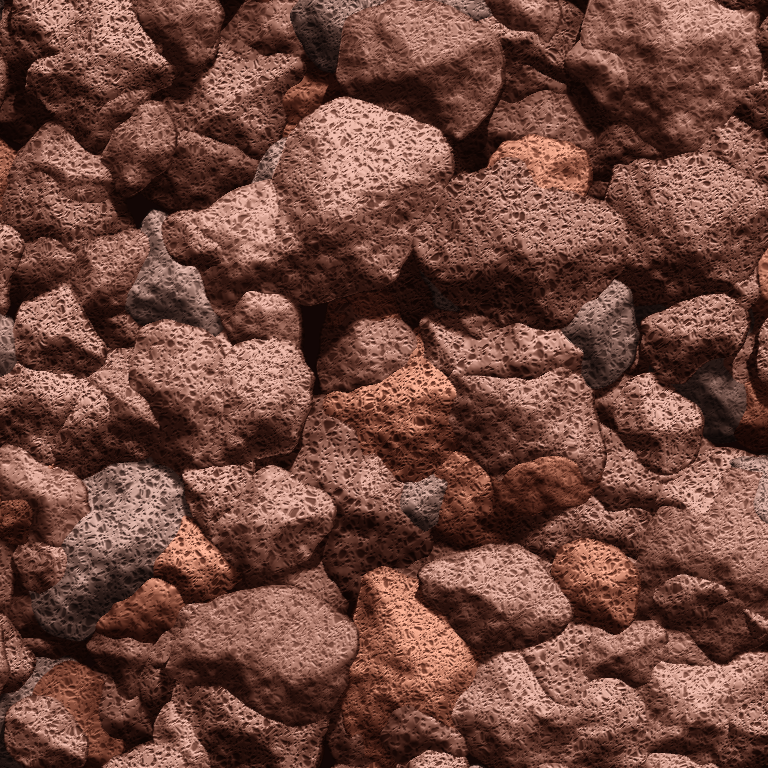
Reproduce this texture procedurally as a three.js fragment shader.

```glsl
// A heap of porous red lava stones in hard light from above.
varying vec2 vUv;

vec4 hash4(vec3 p) {
  vec4 q = fract(p.xyzx * vec4(0.1031, 0.1030, 0.0973, 0.1099));
  q += dot(q, q.wzxy + 33.33);
  return fract((q.xxyz + q.yzzw) * q.zywx);
}

float noise(vec2 p) {
  vec2 i = floor(p), f = fract(p);
  f = f * f * (3.0 - 2.0 * f);
  float a = hash4(vec3(i, 5.0)).x;
  float b = hash4(vec3(i + vec2(1.0, 0.0), 5.0)).x;
  float c = hash4(vec3(i + vec2(0.0, 1.0), 5.0)).x;
  float d = hash4(vec3(i + 1.0, 5.0)).x;
  return mix(mix(a, b, f.x), mix(c, d, f.x), f.y);
}

float smoothMin(float a, float b, float k) {
  float h = max(k - abs(a - b), 0.0) / k;
  return min(a, b) - h * h * k * 0.25;
}

// Roughens the outlines of the stones
vec2 warp(vec2 p) {
  vec2 broad = vec2(noise(p * 15.0), noise(p * 15.0 + 40.0)) - 0.5;
  vec2 fine = vec2(noise(p * 55.0 + 9.0), noise(p * 55.0 + 70.0)) - 0.5;
  return p + broad * 0.024 + fine * 0.007;
}

float layerScale(float layer) {
  return 4.9 * pow(1.4, layer);
}

// Height of one stone: a tilted ellipsoid cut by four facets, with steep flanks
float stone(vec2 p, vec3 key) {
  vec4 r = hash4(key);
  float scale = layerScale(key.z), size = mix(0.44, 0.64, r.w);
  vec2 q = (p * scale - key.xy - 0.5 - (r.xy - 0.5) * 0.55) / size;
  float angle = (r.z - 0.58) * 2.8, c = cos(angle), s = sin(angle);
  q = mat2(c, -s, s, c) * q * vec2(0.86, 1.14);
  float d2 = dot(q, q);
  if (d2 > 1.3) return -1.0;
  float dome = sqrt(max(1.0 - d2, 0.0)) - max(d2 - 1.0, 0.0);
  for (float k = 0.0; k < 4.0; k++) {
    float turn = k * 1.6 + r.x * 6.0;
    float reach = 0.82 + 0.24 * fract(r.y * 7.0 + k * 0.37);
    float facet = (reach - dot(q, vec2(cos(turn), sin(turn)))) * 1.3;
    dome = smoothMin(dome, facet, 0.25);
  }
  dome *= dome < 0.0 ? 25.0 : 1.0;
  float base = (fract(r.w * 13.0 + r.x) - 0.55) * 0.13 - key.z * 0.012;
  return base + 0.72 * dome * size / scale;
}

// Highest stone over three layers of jittered cells
float heap(vec2 p, out vec3 key) {
  float top = -0.12;
  key = vec3(0.0, 0.0, -1.0);
  for (float layer = 0.0; layer < 3.0; layer++) {
    vec2 cell = floor(p * layerScale(layer));
    for (float y = -1.0; y <= 1.0; y++) {
      for (float x = -1.0; x <= 1.0; x++) {
        vec3 candidate = vec3(cell + vec2(x, y), layer);
        float h = stone(p, candidate);
        if (h > top) { top = h; key = candidate; }
      }
    }
  }
  return top;
}

float lumpyStone(vec2 p, vec3 key, vec2 seed) {
  return stone(warp(p), key) + 0.011 * noise(p * 28.0 + seed) + 0.004 * noise(p * 85.0 + seed);
}

// Round holes of mixed size, 1 at the bottom of a hole
float pores(vec2 p) {
  float depth = 0.0;
  for (float y = -1.0; y <= 1.0; y++) {
    for (float x = -1.0; x <= 1.0; x++) {
      vec2 cell = floor(p) + vec2(x, y);
      vec4 r = hash4(vec3(cell, 11.0));
      float radius = mix(0.14, 0.56, r.z * r.z);
      float d = length(p - cell - 0.5 - (r.xy - 0.5) * 0.8);
      depth = max(depth, 1.0 - smoothstep(radius * 0.45, radius, d));
    }
  }
  return depth;
}

// x: fine surface height, y: pore darkness
vec2 grain(vec2 p, vec4 look) {
  vec2 q = p + look.xy * 7.0;
  q += 0.008 * (vec2(noise(q * 90.0), noise(q * 90.0 + 30.0)) - 0.5);
  float scale = mix(62.0, 135.0, sqrt(look.x)), amount = mix(0.5, 1.0, look.y);
  float holes = max(pores(q * scale), 0.75 * pores(q * scale * 2.0)) * amount;
  float grit = noise(q * 110.0) * 0.5 + noise(q * 260.0) * 0.6;
  return vec2(grit - holes, holes);
}

vec3 shade(vec2 p) {
  vec3 light = normalize(vec3(0.2, 0.66, 0.7)), key, other;
  vec2 w = warp(p);
  float z = heap(w, key);
  if (key.z < 0.0) return vec3(0.07, 0.025, 0.018);
  vec4 look = hash4(key.yxz + 17.0);
  vec2 seed = look.xy * 50.0;

  float e = 0.003, h = lumpyStone(p, key, seed);
  vec3 normal = normalize(vec3(h - lumpyStone(p + vec2(e, 0.0), key, seed),
                               h - lumpyStone(p + vec2(0.0, e), key, seed), e));

  // Cast shadow, marched towards the light
  float shadow = 0.0;
  for (float i = 1.0; i <= 8.0; i++) {
    vec3 ray = vec3(w, z + 0.004) + light * i * 0.016;
    shadow = max(shadow, smoothstep(0.0, 0.014, heap(ray.xy, other) - ray.z));
  }
  float lit = max(dot(normal, light), 0.0) * (1.0 - 0.92 * shadow);
  float open = mix(0.4, 1.0, smoothstep(-0.1, 0.04, z));

  vec2 fine = grain(p, look);
  float relief = fine.x - grain(p + light.xy * 0.003, look).x;
  float value = open * (0.15 + 0.64 * lit) * mix(0.85, 1.15, look.z);
  value *= (1.0 - 0.5 * fine.y) * (1.08 + 0.6 * clamp(relief, -1.0, 1.0));
  value = clamp(value, 0.05, 0.95);

  // Red brown ramp, with some greyish and some rusty stones
  vec3 color = vec3(1.0, 0.8, 0.74) * pow(vec3(value), vec3(1.0, 1.35, 1.5));
  color = mix(color, value * vec3(0.88, 0.73, 0.69), 0.5 * step(0.88, look.w));
  return color * mix(vec3(1.0), vec3(1.05, 0.95, 0.87), step(look.w, 0.12));
}

void main() {
  vec2 offset = vec2(0.0005, 0.0003);
  gl_FragColor = vec4(0.5 * (shade(vUv + offset) + shade(vUv - offset)), 1.0);
}
```
